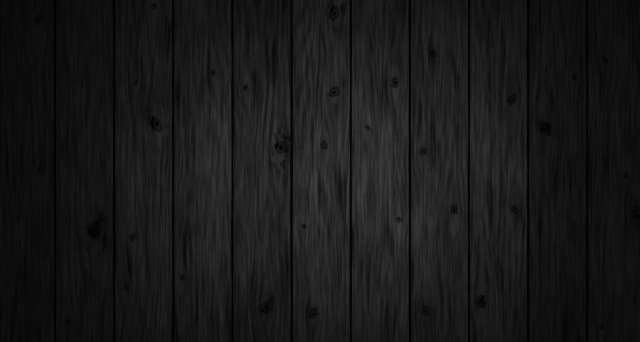
Reproduce this texture procedurally as a WebGL 1 fragment shader.

```glsl
precision highp float;
// Dark charcoal wall of upright knotty wooden planks under a soft vignette.

uniform vec2 u_resolution;

#define PLANKS 10.82        // plank widths across the canvas
#define FIRST_SHIFT 0.07    // part of the first plank cut off at the left
#define GAP 0.017           // half width of the gap, in plank widths
#define KNOT_SPACING 1.3    // height of one knot cell, in plank widths
#define KNOT_CHANCE 0.72
#define RING_COUNT 8.0      // growth lines per plank
#define GRAIN 0.34
#define EDGE_LIGHT 0.040
#define CENTRE_LIGHT 0.182

vec2 hash2(vec2 p) {
  vec3 h = fract(vec3(p.xyx) * vec3(0.1031, 0.1030, 0.0973));
  h += dot(h, h.yzx + 33.33);
  return fract((h.xx + h.yz) * h.zy);
}

float corner(vec2 cell, vec2 offset) {
  float angle = 6.2832 * hash2(cell).x;
  return dot(vec2(cos(angle), sin(angle)), offset);
}

float gradientNoise(vec2 p) {
  vec2 i = floor(p), f = fract(p);
  vec2 u = f * f * f * (f * (f * 6.0 - 15.0) + 10.0);
  vec2 e = vec2(1.0, 0.0);
  float low = mix(corner(i, f), corner(i + e, f - e), u.x);
  float high = mix(corner(i + e.yx, f - e.yx), corner(i + 1.0, f - 1.0), u.x);
  return 1.4 * mix(low, high, u.y);
}

// Adds the knots of one plank: x is the bent grain position, y the darkening.
vec2 knots(vec2 p, float plank) {
  float grainX = p.x, dark = 0.0;
  float row = floor(p.y / KNOT_SPACING);
  for (int i = -1; i <= 1; i++) {
    vec2 cell = vec2(plank + 5.0, row + float(i) + 9.0);
    vec2 place = hash2(cell), kind = hash2(cell + 31.7);
    if (kind.y > KNOT_CHANCE) continue;

    float size = mix(0.045, 0.17, kind.x * kind.x);
    vec2 centre = vec2(0.15 + 0.7 * place.x,
                       (row + float(i) + 0.15 + 0.7 * place.y) * KNOT_SPACING);
    vec2 d = p - centre;
    d.y += d.x * (place.y - 0.5);
    vec2 seed = 40.0 * place;

    // Fibres part around the knot
    vec2 bow = d * vec2(1.0, 0.42) / (2.1 * size);
    grainX -= 0.75 * d.x * exp(-dot(bow, bow));

    // Ringed core with a ragged rim
    float radius = length(d * vec2(1.0, 0.85)) / size;
    radius += 0.35 * gradientNoise(d * 1.1 / size + seed);
    float ring = 0.5 + 0.5 * cos(radius * 9.0);
    dark += smoothstep(1.25, 0.5, radius) * (0.2 + 0.38 * ring);
    dark += 0.3 * smoothstep(0.4, 0.1, radius) + 0.16 * exp(-radius);

    // Torn dark flame beside the larger knots
    vec2 reach = (d - size * vec2(place.x - 0.5, 1.6 * (kind.y - 0.36)))
               * vec2(1.0, 0.5) / (1.7 * size);
    float torn = gradientNoise(d * vec2(7.0, 3.2) + seed)
               + 0.5 * gradientNoise(d * vec2(19.0, 8.0) - seed);
    dark += 0.65 * smoothstep(0.08, 0.3, torn) * exp(-dot(reach, reach))
          * smoothstep(0.06, 0.13, size);
  }
  return vec2(grainX, min(dark, 0.85));
}

// Brightness of the wood around 1.0
float woodTone(vec2 p, float plank) {
  vec2 knot = knots(p, plank);
  float g = knot.x, seed = plank * 17.3;

  // Wandering growth lines that close into tall arches
  float field = g + 0.42 * gradientNoise(vec2(g * 1.7 + seed, p.y * 0.32 + seed))
              + 0.03 * gradientNoise(vec2(g * 6.0 - seed, p.y * 1.4));
  float rings = pow(0.5 + 0.5 * sin(6.2832 * RING_COUNT * field), 2.0);
  float ringDepth = 0.14 + 0.14 * gradientNoise(vec2(g * 2.0, p.y * 0.4 + seed));

  float fibres = gradientNoise(vec2(g * 19.0 + seed, p.y * 1.3))
               + 0.6 * gradientNoise(vec2(g * 37.0 - seed, p.y * 3.5));
  float broad = gradientNoise(vec2(g * 2.6 + seed, p.y * 0.45));
  float streaks = smoothstep(0.22, 0.6, gradientNoise(vec2(g * 9.0 + seed, p.y * 0.8 - seed)));
  float pores = gradientNoise(p * vec2(30.0, 14.0) + seed);

  float tone = 1.03 + GRAIN * fibres + 0.2 * broad + 0.07 * pores;
  tone -= ringDepth * rings + 0.28 * streaks;
  tone *= 0.9 + 0.2 * hash2(vec2(plank + 3.0, 7.0)).x;
  return max(tone, 0.15) * (1.0 - knot.y);
}

void main() {
  vec2 uv = gl_FragCoord.xy / u_resolution;
  vec2 p = gl_FragCoord.xy * PLANKS / u_resolution.x;
  p.x += FIRST_SHIFT;
  float pixel = PLANKS / u_resolution.x;

  float plank = floor(p.x);
  float across = p.x - plank;
  float tone = woodTone(vec2(across, p.y), plank);

  // Gap with a slim worn highlight and a soft shadow
  float edge = min(across, 1.0 - across);
  float gapWidth = GAP * (1.0 + 0.35 * gradientNoise(vec2(floor(p.x + 0.5) * 9.7, p.y * 1.5)));
  tone *= 1.0 - 0.22 * exp(-edge * 22.0);
  tone += 0.16 * exp(-pow((across - 0.955) / 0.014, 2.0));
  tone *= mix(0.12, 1.0, smoothstep(gapWidth - 0.6 * pixel, gapWidth + 0.6 * pixel, edge));

  // Light falls off towards the borders
  vec2 away = (uv - vec2(0.53, 0.49)) * vec2(3.0, 1.9);
  float light = mix(EDGE_LIGHT, CENTRE_LIGHT, exp(-dot(away, away)));
  gl_FragColor = vec4(vec3(light * tone), 1.0);
}
```
